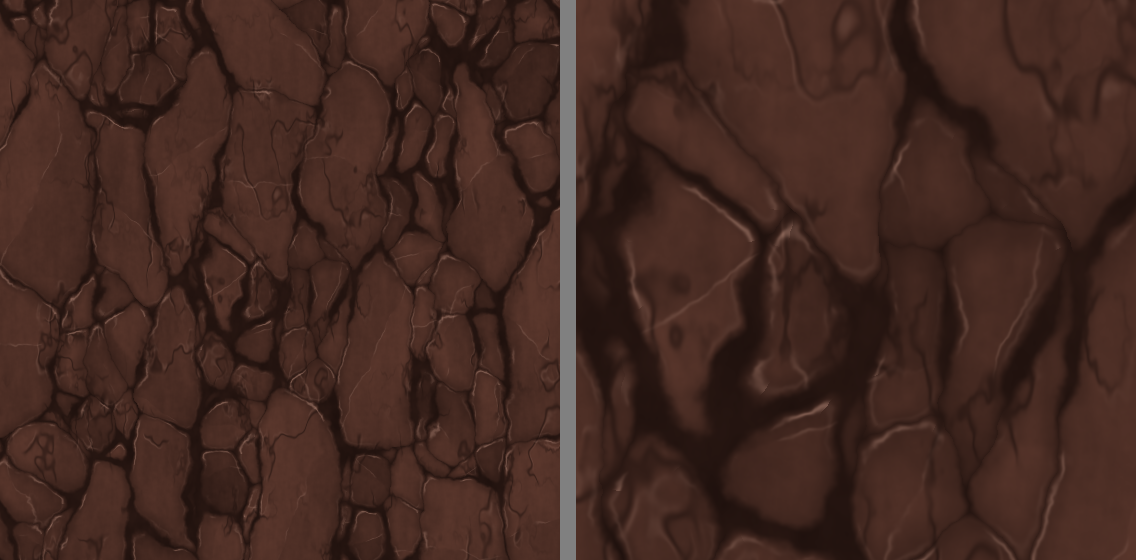
Left, the full canvas; right, a detail of the centre.
A Shadertoy shader for this texture:

```glsl
const vec3 GAP = vec3(0.135, 0.075, 0.059);
const vec3 STONE = vec3(0.325, 0.196, 0.158);
const vec3 GLINT = vec3(0.52, 0.38, 0.33);

struct Cell {
    float edge;   // rounded distance to the border
    vec2 id;
    vec2 offset;  // position relative to the cell site
    vec2 facing;  // direction towards the nearest border
};

float hash(vec2 p) {
    vec3 q = fract(p.xyx * 0.1031);
    q += dot(q, q.yzx + 33.33);
    return fract((q.x + q.y) * q.z);
}

vec2 hash2(vec2 p) {
    return vec2(hash(p), hash(p + 57.3));
}

float noise(vec2 p) {
    vec2 i = floor(p), f = fract(p);
    f = f * f * (3.0 - 2.0 * f);
    return mix(mix(hash(i), hash(i + vec2(1, 0)), f.x),
               mix(hash(i + vec2(0, 1)), hash(i + vec2(1, 1)), f.x), f.y);
}

float fbm(vec2 p) {
    float sum = 0.0, gain = 0.533;
    for (int i = 0; i < 4; i++) {
        sum += gain * noise(p);
        p = mat2(1.6, 1.2, -1.2, 1.6) * p + 11.7;
        gain *= 0.5;
    }
    return sum;
}

float smoothMin(float a, float b, float k) {
    float h = max(k - abs(a - b), 0.0) / k;
    return min(a, b) - h * h * k * 0.25;
}

float line(float d, float width) {
    return exp(-d * d / (width * width));
}

// Stretched Voronoi cells with border distances in canvas units
Cell stoneCell(vec2 p, vec2 grid, float seed, float rounding) {
    vec2 q = p * grid, home = floor(q), id = home, site = vec2(0);
    float best = 1e3;
    for (int y = -1; y <= 1; y++)
    for (int x = -1; x <= 1; x++) {
        vec2 c = home + vec2(x, y);
        vec2 r = c + 0.06 + 0.88 * hash2(c + seed) - q;
        if (dot(r, r) < best) { best = dot(r, r); site = r; id = c; }
    }
    float edge = 1.0, nearest = 1.0;
    vec2 facing = vec2(0, 1);
    for (int y = -2; y <= 2; y++)
    for (int x = -2; x <= 2; x++) {
        if (x == 0 && y == 0) continue;
        vec2 c = id + vec2(x, y);
        vec2 r = c + 0.06 + 0.88 * hash2(c + seed) - q;
        vec2 n = normalize(r - site);
        float d = dot(0.5 * (r + site), n) / length(n * grid);
        if (d < nearest) { nearest = d; facing = normalize(n * grid); }
        edge = smoothMin(edge, d, rounding);
    }
    return Cell(edge, id + seed, -site / grid, facing);
}

// Signed distance to a chiselled ridge crossing a stone
float ridge(vec2 offset, vec2 id, float reach) {
    float angle = 6.2832 * hash(id + 3.1);
    return dot(offset, vec2(cos(angle), sin(angle))) - reach * (hash(id + 8.6) - 0.4);
}

void mainImage(out vec4 fragColor, in vec2 fragCoord) {
    vec2 uv = fragCoord / iResolution.y;

    // Bent and chipped outlines
    vec2 bend = vec2(fbm(uv * 6.0), fbm(uv * 6.0 + 40.0)) - 0.5;
    vec2 chip = vec2(fbm(uv * 42.0), fbm(uv * 42.0 + 70.0)) - 0.5;
    vec2 p = uv + 0.07 * bend + 0.014 * chip + 3.0;

    // Tall slabs, some broken into rubble
    Cell stone = stoneCell(p, vec2(7.4, 3.1), 5.0, 0.018);
    float reach = 0.09;
    if (hash(stone.id + 21.0) < 0.5) {
        Cell rubble = stoneCell(p, vec2(14.0, 9.0), 31.0, 0.012);
        if (stone.edge < rubble.edge) rubble.facing = stone.facing;
        rubble.edge = smoothMin(stone.edge, rubble.edge, 0.010);
        rubble.id += stone.id * 7.0;
        stone = rubble;
        reach = 0.035;
    }

    // Narrow gaps with uneven soft shade at the borders
    float patches = fbm(uv * 5.0 + 17.0);
    float gapWidth = mix(-0.001, 0.0065, smoothstep(0.25, 0.8, noise(uv * 15.0 + 5.0)));
    float d = stone.edge - gapWidth;
    float shadeReach = mix(0.010, 0.034, noise(uv * 11.0 + 33.0));
    float body = 0.58 * smoothstep(-0.003, 0.004, d) + 0.42 * smoothstep(-0.004, shadeReach, d);

    // Stone tone, facets and vertical brush marks; some stones sit deeper
    float ridgeA = ridge(stone.offset, stone.id, reach) + 0.02 * (noise(uv * 20.0) - 0.5);
    float ridgeB = ridge(stone.offset, stone.id + 90.0, reach);
    float tone = 0.90 + 0.14 * (hash(stone.id + 2.0) - 0.5);
    tone -= 0.24 * step(hash(stone.id + 14.0), 0.2);
    tone += 0.12 * (smoothstep(-0.003, 0.003, ridgeA) - 0.5);
    tone += 0.08 * (smoothstep(-0.008, 0.008, ridgeB) - 0.5);
    tone += 0.38 * (patches - 0.5) + 0.25 * clamp(stone.offset.y, -0.15, 0.15);
    tone += 0.22 * (fbm(uv * vec2(80.0, 18.0)) - 0.5);
    tone += 0.16 * (fbm(uv * 130.0) - 0.5);

    // Hairline cracks and short chisel scratches
    float crack = fbm(uv * vec2(13.0, 7.0) + 29.0) - 0.5;
    float cracked = smoothstep(0.52, 0.68, noise(uv * 11.0 + 63.0));
    float scratch = fbm(uv * vec2(34.0, 17.0) + 81.0) - 0.5;
    float scratched = smoothstep(0.5, 0.75, noise(uv * 19.0 + 47.0));
    scratched *= 1.0 - 0.75 * smoothstep(0.008, 0.03, d);
    tone *= 1.0 - 0.55 * cracked * line(crack, 0.015);
    tone *= 1.0 - 0.6 * scratched * line(scratch, 0.04);
    float light = body * tone + (1.0 - body) * 0.32 * (fbm(uv * vec2(55.0, 38.0)) - 0.42);

    // Worn bright rims, broken up and strongest on upper edges
    float worn = smoothstep(0.42, 0.72, fbm(uv * 30.0 + 9.0));
    float upper = 0.2 + 0.8 * smoothstep(-0.2, 0.8, dot(stone.facing, vec2(-0.3, 0.95)));
    float glint = 0.85 * worn * upper * line(d - 0.0045, 0.0016);
    glint += 0.4 * worn * body * line(ridgeA, 0.0015);
    glint += 0.32 * cracked * worn * body * line(crack - 0.03, 0.012);
    glint += 0.35 * scratched * worn * body * line(scratch - 0.08, 0.03);

    vec3 color = mix(GAP, STONE, clamp(light, -0.1, 1.15));
    fragColor = vec4(mix(color, GLINT, clamp(glint, 0.0, 1.0)), 1.0);
}
```
